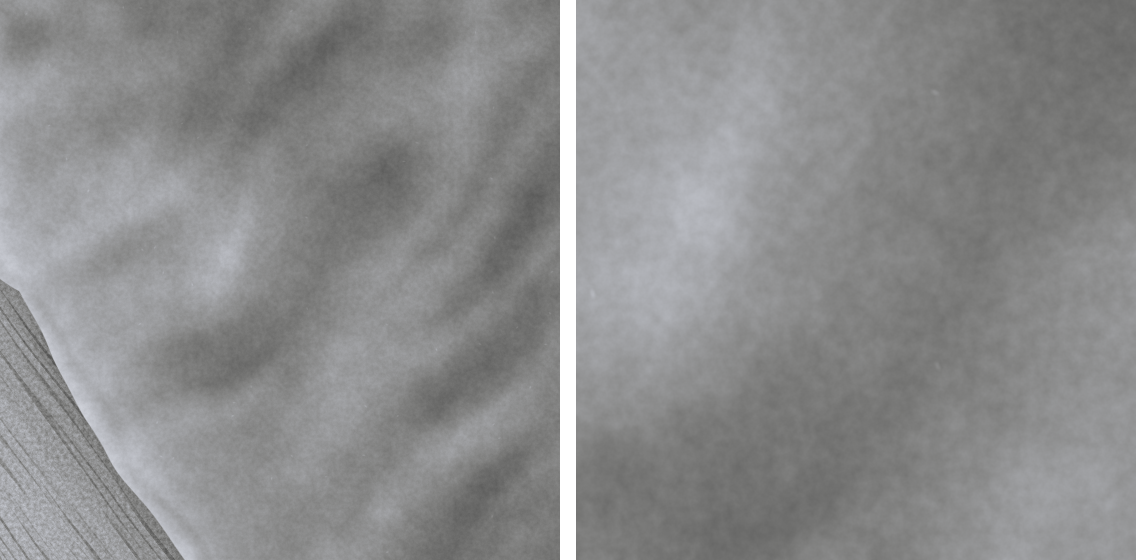
Left: the whole. Right: its middle third, enlarged.
Reproduce this texture procedurally as a three.js fragment shader.

```glsl
varying vec2 vUv;

#define FOLD_CENTER vec2(-0.6, 1.6)
#define FOLD_SCALE vec2(6.6, 2.5)
#define FOLD_DEPTH 0.115
#define CREASE_DEPTH 0.07
#define CLOTH_TONE 0.508
#define RIM_GLOW 0.25
#define MOTTLE 0.042
#define GRAIN 0.042
#define FLOOR_TONE 0.59
#define FLOOR_DIR vec2(0.60, -0.80)
#define WARM_GREY vec3(1.0, 1.0, 0.99)
#define COOL_GREY vec3(1.0, 1.013, 1.05)

float hash(vec2 p) {
  return fract(sin(dot(p, vec2(127.1, 311.7))) * 43758.54);
}

vec2 gradient(vec2 cell) {
  float angle = 6.2832 * hash(cell);
  return vec2(cos(angle), sin(angle));
}

// Gradient noise, roughly -1 to 1
float noise(vec2 p) {
  vec2 i = floor(p), f = fract(p);
  vec2 w = f * f * f * (f * (f * 6.0 - 15.0) + 10.0);
  float a = dot(gradient(i), f);
  float b = dot(gradient(i + vec2(1.0, 0.0)), f - vec2(1.0, 0.0));
  float c = dot(gradient(i + vec2(0.0, 1.0)), f - vec2(0.0, 1.0));
  float d = dot(gradient(i + 1.0), f - 1.0);
  return 1.5 * mix(mix(a, b, w.x), mix(c, d, w.x), w.y);
}

float fbm(vec2 p) {
  float sum = 0.0, amp = 0.5;
  for (int i = 0; i < 4; i++) {
    sum += amp * noise(p);
    p = mat2(1.6, 1.2, -1.2, 1.6) * p + 7.3;
    amp *= 0.6;
  }
  return sum;
}

// Distance from the sloping side of the cloth
float sideDistance(vec2 p) {
  return p.x - (0.33 - 0.8 * p.y + 0.4 * p.y * p.y);
}

// Signed distance to the hem, positive on the cloth
float hemDistance(vec2 p) {
  float top = p.y + 0.7 * p.x - 0.508;
  return 0.8 * max(sideDistance(p), top) + 0.007 * noise(p * 9.0 + 3.0);
}

// Coordinates across and along the fanned folds
vec2 foldSpace(vec2 p) {
  vec2 warp = vec2(noise(p * 2.8 + 11.0), noise(p * 2.8 + 37.0));
  vec2 r = p + 0.07 * warp - FOLD_CENTER;
  return vec2(length(r), 1.7 * atan(r.y, r.x));
}

// Sparse pale lint on the nap
float lint(vec2 p) {
  vec2 cell = floor(p * 30.0);
  vec2 q = fract(p * 30.0) - 0.2 - 0.6 * vec2(hash(cell + 5.0), hash(cell + 9.0));
  vec2 axis = gradient(cell + 13.0);
  q = vec2(dot(q, axis), 1.8 * dot(q, vec2(-axis.y, axis.x)));
  return (1.0 - smoothstep(0.0, 0.13, length(q))) * step(0.94, hash(cell));
}

float clothTone(vec2 p, float hem) {
  vec2 f = foldSpace(p) * FOLD_SCALE;
  float broad = noise(f + 2.0);
  float fine = noise(f * 1.8 + 19.0);
  float folds = broad + 0.5 * fine + 0.35 * noise(p * 4.0 + 53.0) + 0.22 * noise(p * 11.0);

  // Narrow lit ridges that fade in and out
  float ridge = exp(-pow(4.5 * noise(f * vec2(0.9, 0.7) + 71.0), 2.0));
  ridge *= smoothstep(-0.3, 0.5, noise(p * 3.0 + 83.0));

  // Light gathering towards the rim
  float glow = exp(-max(sideDistance(p), 0.0) / 0.13);
  glow *= 1.0 - 0.6 * smoothstep(0.6, 1.0, p.y);
  float tone = CLOTH_TONE + 0.025 - 0.05 * p.x;
  tone += FOLD_DEPTH * folds * (1.0 - 0.55 * glow) + CREASE_DEPTH * ridge;
  tone += RIM_GLOW * glow;

  // Rolled seam just inside the hem
  float seam = hem - 0.025 - 0.035 * noise(p * 5.0 + 29.0);
  tone -= 0.05 * smoothstep(-0.03, 0.0, seam) * (1.0 - smoothstep(0.0, 0.02, seam));

  // Nap
  tone += MOTTLE * fbm(p * 30.0) + GRAIN * fbm(p * 110.0);
  return tone + 0.06 * lint(p);
}

float floorTone(vec2 p, float hem) {
  float across = dot(p, vec2(-FLOOR_DIR.y, FLOOR_DIR.x));
  float along = dot(p, FLOOR_DIR);
  across += 0.004 * noise(p * 6.0);
  float groove = noise(vec2(across * 150.0, along * 3.0));
  float streak = noise(vec2(across * 60.0, along * 2.0) + 41.0);
  float tone = FLOOR_TONE + 0.035 * streak + 0.07 * smoothstep(0.0, 0.2, -hem);
  tone -= 0.14 * smoothstep(0.1, 0.6, groove);
  tone -= 0.1 * exp(hem / 0.025);
  return tone + 0.15 * fbm(p * 150.0);
}

void main() {
  float hem = hemDistance(vUv);
  float onCloth = smoothstep(-0.0015, 0.0015, hem);
  float tone = mix(floorTone(vUv, min(hem, 0.0)), clothTone(vUv, hem), onCloth);
  tone = clamp(tone, 0.34, 0.82);
  vec3 tint = mix(WARM_GREY, COOL_GREY, smoothstep(0.45, 0.76, tone));
  gl_FragColor = vec4(tone * tint, 1.0);
}
```
